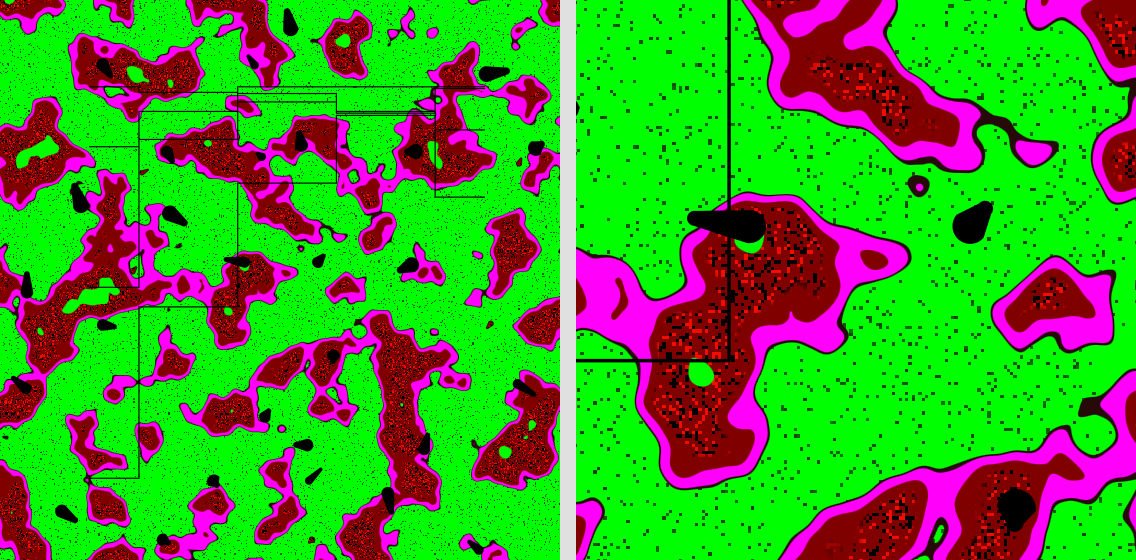
Left: the whole. Right: its middle third, enlarged.
Reproduce this pattern procedurally as a Shadertoy shader.

```glsl
// Ragged banded islands on speckled green, with black drops and stepped black lines.

const vec3 GREEN   = vec3(0.00, 1.00, 0.00);
const vec3 MOSS    = vec3(0.06, 0.45, 0.02);
const vec3 OUTLINE = vec3(0.15, 0.04, 0.04);
const vec3 MAGENTA = vec3(1.00, 0.00, 0.98);
const vec3 MAROON  = vec3(0.50, 0.00, 0.00);
const vec3 RED     = vec3(0.95, 0.05, 0.00);
const vec3 BLACK   = vec3(0.0);

const float ISLAND_SCALE  = 9.0;    // islands per canvas, roughly
const float OUTLINE_LEVEL = 0.050;  // field heights where the bands begin
const float MAGENTA_LEVEL = 0.070;
const float MAROON_LEVEL  = 0.168;
const float CORE_LEVEL    = 0.235;
const float HOLE_LEVEL    = 0.530;
const float GRAIN_SCALE   = 512.0;  // speckle cells per canvas
const float MOSS_SHARE    = 0.05;
const float RED_SHARE     = 0.13;
const float BLACK_SHARE   = 0.18;
const float DROP_CELLS    = 6.0;
const float DROP_SHARE    = 0.80;
const float SPOT_CELLS    = 5.0;
const float SPOT_SHARE    = 0.25;
const float LINE_WIDTH    = 0.0021;
const float STEP_START    = 0.160;
const float STEP_WIDTH    = 0.1763;

// Heights of four stepped lines, one column per entry
const vec4 STEPS[5] = vec4[5](
    vec4(0.146, 0.487, 0.738, 0.845), vec4(0.452, 0.751, 0.801, 0.835),
    vec4(0.673, 0.833, 0.818, 0.845), vec4(0.794, 0.798, 0.801, 0.845),
    vec4(0.842, 0.648, 0.768, 0.845));

// Integer hash: two values in 0..1 per cell
vec2 hash2(vec2 cell, uint seed) {
    uvec2 q = uvec2(ivec2(cell)) * uvec2(1597u, 3812u) + seed * 7919u;
    q.x = (q.x ^ (q.y >> 3)) * 73856093u + q.y * 19349663u;
    q.x = (q.x ^ (q.x >> 15)) * 2246822u + q.y;
    q.x = (q.x ^ (q.x >> 13)) * 3266489u;
    q.x ^= q.x >> 16;
    q.y = (q.x ^ (q.x >> 7)) * 668265u;
    q.y ^= q.y >> 15;
    return vec2(q & 65535u) / 65536.0;
}

float cornerSlope(vec2 cell, vec2 corner, vec2 f) {
    float a = 6.2832 * hash2(cell + corner, 1u).x;
    return dot(vec2(cos(a), sin(a)), f - corner);
}

float gradientNoise(vec2 p) {
    vec2 c = floor(p), f = p - c;
    vec2 w = f * f * f * (f * (f * 6.0 - 15.0) + 10.0);
    vec2 e = vec2(1, 0);
    return mix(mix(cornerSlope(c, e.yy, f), cornerSlope(c, e.xy, f), w.x),
               mix(cornerSlope(c, e.yx, f), cornerSlope(c, e.xx, f), w.x), w.y);
}

// Three rotated octaves shape the ragged islands
float islandField(vec2 p) {
    const mat2 TURN = mat2(0.8, 0.6, -0.6, 0.8);
    float sum = 0.0, amplitude = 1.0;
    p = TURN * p * ISLAND_SCALE + 40.0;
    for (int i = 0; i < 3; i++) {
        sum += amplitude * gradientNoise(p);
        p = TURN * p * 2.1 + 17.3;
        amplitude *= 0.43;
    }
    return sum;
}

// Distance to tapered drops scattered on a jittered grid
float dropDistance(vec2 p, float cells, float share, float size, uint seed) {
    float d = 1.0;
    vec2 home = floor(p * cells);
    for (int k = 0; k < 9; k++) {
        vec2 cell = home + vec2(k % 3, k / 3) - 1.0;
        vec2 shape = hash2(cell, seed + 1u), pick = hash2(cell, seed + 2u);
        if (pick.x > share) continue;
        vec2 q = p - (cell + 0.1 + 0.8 * hash2(cell, seed)) / cells;
        float angle = 6.2832 * pick.y;
        vec2 axis = vec2(cos(angle), sin(angle)) * size * mix(0.3, 2.0, shape.x);
        float h = clamp(dot(q, axis) / dot(axis, axis), 0.0, 1.0);
        float radius = size * mix(0.4, 0.8, shape.y) * mix(1.0, 0.45, h);
        d = min(d, length(q - axis * h) - radius);
    }
    return d;
}

float least(vec4 v) { return min(min(v.x, v.y), min(v.z, v.w)); }

// Distance to the treads and risers of the stepped lines
float stepDistance(vec2 p) {
    float t = (p.x - STEP_START) / STEP_WIDTH;
    int column = int(clamp(floor(t + 0.5), 0.0, 4.0));
    int riser = int(clamp(floor(t), 0.0, 3.0));
    float beyond = max(max(-t, t - 4.0), 0.0) * STEP_WIDTH;
    float tread = length(vec2(beyond, least(abs(p.y - STEPS[column]))));
    vec4 low = min(STEPS[riser], STEPS[riser + 1]);
    vec4 high = max(STEPS[riser], STEPS[riser + 1]);
    float gap = least(max(max(low - p.y, p.y - high), 0.0));
    float across = (t - float(riser) - 0.5) * STEP_WIDTH;
    return min(tread, length(vec2(across, gap)));
}

// Smooth edge one pixel wide
float edge(float value, float width) { return clamp(value / width + 0.5, 0.0, 1.0); }

void mainImage(out vec4 fragColor, in vec2 fragCoord) {
    float pixel = 1.0 / iResolution.y;
    vec2 p = fragCoord * pixel;
    float field = islandField(p);
    float blur = max(fwidth(field), 0.0001);
    vec2 grain = hash2(floor(p * GRAIN_SCALE), 5u);

    // Speckled ground and core
    vec3 ground = grain.x < MOSS_SHARE ? mix(MOSS, OUTLINE, 0.5 * grain.y) : GREEN;
    vec3 core = grain.x < RED_SHARE ? RED : grain.x < RED_SHARE + BLACK_SHARE ? BLACK : MAROON;

    // Bands from the shore inward
    vec3 color = mix(ground, OUTLINE, edge(field - OUTLINE_LEVEL, blur));
    color = mix(color, MAGENTA, edge(field - MAGENTA_LEVEL, blur));
    color = mix(color, MAROON, edge(field - MAROON_LEVEL, blur));
    color = mix(color, core, smoothstep(CORE_LEVEL, CORE_LEVEL + 0.06, field));
    color = mix(color, GREEN, edge(field - HOLE_LEVEL, blur));

    // Small rimmed spots, then black drops and lines
    float spot = dropDistance(p, SPOT_CELLS, SPOT_SHARE, 0.008, 20u);
    color = mix(color, OUTLINE, edge(-spot, pixel));
    color = mix(color, core, edge(-spot - 0.0015, pixel));
    float drop = dropDistance(p, DROP_CELLS, DROP_SHARE, 0.018, 30u);
    color = mix(color, BLACK, edge(-drop, pixel));
    color = mix(color, BLACK, edge(0.5 * LINE_WIDTH - stepDistance(p), pixel));
    fragColor = vec4(color, 1.0);
}
```
